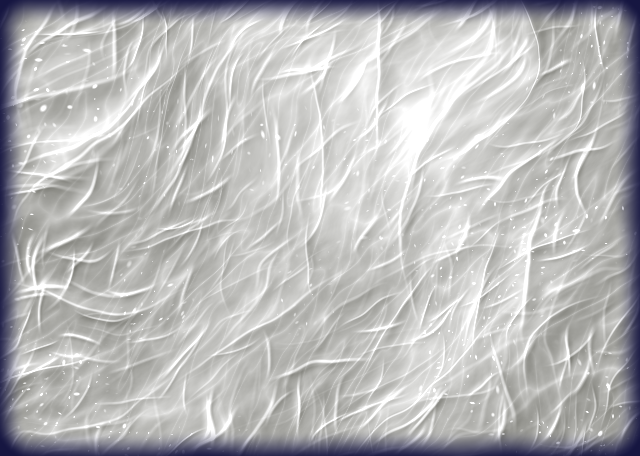
Reproduce this texture procedurally as a Shadertoy shader.

```glsl
// Crumpled heap of translucent plastic fibres and film with a soft navy frame.

const vec3  FRAME_COLOR   = vec3(0.085, 0.085, 0.255);
const float FRAME_FADE    = 0.056;   // depth of the soft border
const float FRAME_RADIUS  = 0.07;    // rounding of its corners
const float BASE_LIGHT    = 0.768;
const float CLOUD_AMOUNT  = 0.40;    // broad light and shade
const float GLOW_AMOUNT   = 0.12;    // bright heap in the middle
const float STREAK_AMOUNT = 0.11;    // fine combed texture
const float STRAND_AMOUNT = 0.30;    // single fibres and folds
const float GLINT_AMOUNT  = 0.50;
const float FIBRE_ANGLE   = 0.86;    // main direction, radians
const float ANGLE_SPREAD  = 1.5;
const int   STRAND_LAYERS = 6;

vec3 hash3(vec2 p) {
    vec3 q = fract(vec3(p.xyx) * vec3(0.1031, 0.1030, 0.0973));
    q += dot(q, q.yxz + 33.33);
    return fract((q.xxy + q.yzz) * q.zyx);
}

mat2 turn(float a) {
    float c = cos(a), s = sin(a);
    return mat2(c, -s, s, c);
}

float noise(vec2 p) {
    vec2 i = floor(p), f = fract(p);
    f = f * f * (3.0 - 2.0 * f);
    float low  = mix(hash3(i).x, hash3(i + vec2(1, 0)).x, f.x);
    float high = mix(hash3(i + vec2(0, 1)).x, hash3(i + vec2(1, 1)).x, f.x);
    return mix(low, high, f.y);
}

float fbm(vec2 p) {
    float sum = 0.0, amp = 0.5;
    for (int i = 0; i < 5; i++) {
        sum += amp * noise(p);
        p = turn(0.6) * p * 2.03 + 17.3;
        amp *= 0.5;
    }
    return sum / 0.96875;
}

// Thin ridges combed along one direction, centred on zero.
float streaks(vec2 p, float angle, float freq) {
    vec2 q = turn(angle) * p * freq * vec2(0.14, 1.0);
    float ridge = 1.0 - abs(2.0 * noise(q + 40.0) - 1.0);
    return pow(ridge, 6.0) - 0.18;
}

// Curved fibres, each with a lit film on one side and shade on the other.
float strands(vec2 p, float cell, float seed) {
    vec2 g = p / cell, home = floor(g);
    float light = 0.0;
    for (int j = -1; j <= 1; j++)
    for (int i = -1; i <= 1; i++) {
        vec2 id = home + vec2(i, j);
        vec3 place = hash3(id + seed);
        vec3 look = hash3(id + seed + 57.0);
        vec2 q = turn(FIBRE_ANGLE + ANGLE_SPREAD * (place.z - 0.5)) * (g - id - place.xy);
        q.y += 0.6 * (look.x - 0.5) * q.x * q.x;
        float width = mix(0.003, 0.007, look.y) / cell;
        float taper = 1.0 - smoothstep(0.25, 0.95, abs(q.x));
        float line = 1.0 - smoothstep(0.0, width, abs(q.y));
        float film = smoothstep(0.0, 0.02, q.y) * (1.0 - smoothstep(0.02, 0.22, q.y));
        float shade = smoothstep(0.0, 0.04, -q.y) * (1.0 - smoothstep(0.04, 0.2, -q.y));
        light += taper * look.z * look.z * (line + 0.3 * film - 0.27 * shade);
    }
    return light;
}

// Small elongated sparkles.
float glints(vec2 p, float cell) {
    vec2 g = p / cell, id = floor(g);
    vec3 place = hash3(id + 211.0), look = hash3(id + 307.0);
    vec2 q = turn(FIBRE_ANGLE + 2.0 * (look.x - 0.5)) * (g - id - mix(vec2(0.35), vec2(0.65), place.xy));
    float size = mix(0.12, 0.34, look.y * look.y);
    float spot = 1.0 - smoothstep(0.2 * size, size, length(q * vec2(1.0, 1.8)));
    return spot * smoothstep(0.55, 1.0, place.z);
}

void mainImage(out vec4 fragColor, in vec2 fragCoord) {
    vec2 p = fragCoord / iResolution.y;
    vec2 extent = vec2(iResolution.x / iResolution.y, 1.0);
    vec2 centre = 0.5 * extent;

    // Gentle warp keeps fibres from running straight
    vec2 warp = vec2(noise(p * 3.5 + 5.0), noise(p * 3.5 + 31.0)) - 0.5;
    vec2 w = p + 0.13 * warp + 0.012 * (vec2(noise(p * 19.0), noise(p * 19.0 + 9.0)) - 0.5);

    // Broad light: clouds, middle glow, dim lower right corner
    vec2 heap = turn(0.8) * (p - centre - vec2(0.06, 0.04));
    float glow = exp(-dot(heap * vec2(2.0, 3.2), heap * vec2(2.0, 3.2)));
    float light = BASE_LIGHT + CLOUD_AMOUNT * (fbm(turn(FIBRE_ANGLE) * w * vec2(2.6, 5.0) + 3.0) - 0.5);
    light += GLOW_AMOUNT * (glow - 0.33);
    light -= 0.12 * (1.0 - smoothstep(0.0, 0.35, length(p - vec2(extent.x, 0.08))));

    // Combed fibres and fine crinkles
    float patchy = mix(0.5, 1.3, noise(p * 5.0 + 70.0));
    light += STREAK_AMOUNT * patchy * streaks(w, FIBRE_ANGLE - 0.15, 34.0);
    light += STREAK_AMOUNT * (1.6 - patchy) * streaks(w + 3.0, FIBRE_ANGLE + 0.3, 52.0);
    light += 0.13 * (fbm(turn(FIBRE_ANGLE) * w * vec2(22.0, 48.0)) - 0.5);

    // Overlapping strands, long to short
    float cell = 0.36, contrast = mix(1.15, 0.75, glow);
    for (int i = 0; i < STRAND_LAYERS; i++) {
        light += STRAND_AMOUNT * contrast * strands(w + float(i) * 0.37, cell, 23.0 * float(i) + 11.0);
        cell *= 0.72;
    }

    // Sparkles gather in clumps away from the glow
    float clump = smoothstep(0.4, 0.75, noise(p * 6.0 + 90.0)) * (1.0 - 0.7 * glow);
    light += GLINT_AMOUNT * clump * (glints(w, 0.021) + glints(w + 7.7, 0.034));

    // Warm grey shadows, neutral highlights
    light = clamp(light, 0.4, 1.0);
    vec3 color = vec3(light) - vec3(0.0, 0.0, 0.05) * (1.0 - light);

    // Soft rounded frame
    vec2 corner = abs(p - centre) - centre + FRAME_RADIUS;
    float inside = FRAME_RADIUS - length(max(corner, 0.0)) - min(max(corner.x, corner.y), 0.0);
    inside += 0.008 * (noise(p * 9.0) - 0.5);
    color = mix(FRAME_COLOR, color, smoothstep(-0.012, FRAME_FADE, inside));
    fragColor = vec4(color, 1.0);
}
```
